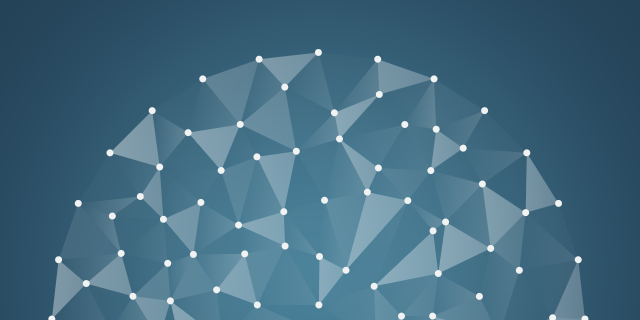
Write a Shadertoy shader that draws this background.

```glsl
// A dome of translucent facets and white nodes over a soft blue glow.
// Nodes sit on concentric rings rippled by cosines; neighbouring rings
// are zipped into triangles, each with its own veil of light.
#define RINGS 6
#define CENTER vec2(0.995, 0.003)
#define NODE_RADIUS 0.0108
#define FACET_WAVE 2.37
#define BRIGHT_VEIL 0.42
#define SOFT_VEIL 0.20
#define GLOW_COLOR vec3(0.285, 0.500, 0.595)
#define NIGHT_COLOR vec3(0.140, 0.260, 0.345)
#define VEIL_COLOR vec3(0.860, 0.900, 0.920)
#define NODE_COLOR vec3(0.945, 0.950, 0.950)

// Per ring, in degrees from vertical: start, step, swing, swing frequency
const vec4 SPREAD[RINGS] = vec4[RINGS](
    vec4(-90.0, 12.857, 0.0, 0.0), vec4(-85.3, 10.75, 4.0, 0.74),
    vec4(-86.5, 13.75, 3.5, 0.52), vec4(-78.0, 19.0, -5.0, 0.75),
    vec4(-77.0, 27.0, 3.0, 1.05),  vec4(-85.0, 95.0, 8.0, 3.1416));

// Per ring: radius, ripple, ripple frequency, phase of the bright facets
const vec4 SHAPE[RINGS] = vec4[RINGS](
    vec4(0.833, 0.0, 0.0, -0.7),   vec4(0.690, 0.044, 2.73, -0.3),
    vec4(0.542, 0.042, 2.827, 1.5), vec4(0.409, 0.057, 1.0, 1.5),
    vec4(0.253, 0.078, 0.8, -0.8), vec4(0.120, 0.076, 3.1416, 0.0));

float hash(vec2 q) {
    return fract(sin(dot(q, vec2(127.1, 311.7))) * 4375.85);
}

vec2 node(int ring, int index) {
    vec4 a = SPREAD[ring], s = SHAPE[ring];
    float i = float(index);
    float angle = radians(a.x + a.y * i + a.z * cos(a.w * i));
    float radius = s.x + s.y * cos(s.z * i);
    return CENTER + radius * vec2(sin(angle), cos(angle));
}

// First index whose node has passed below the horizon
int lastIndex(int ring) {
    return int(ceil((97.0 - SPREAD[ring].x) / SPREAD[ring].y));
}

float cross2(vec2 a, vec2 b) { return a.x * b.y - a.y * b.x; }

float edgeDistance(vec2 p, vec2 a, vec2 b) {
    vec2 e = b - a;
    return cross2(p - a, e) / max(length(e), 1e-4);
}

float triangleDistance(vec2 p, vec2 a, vec2 b, vec2 c) {
    float side = cross2(b - a, c - a) < 0.0 ? -1.0 : 1.0;
    return max(side * edgeDistance(p, a, b),
           max(side * edgeDistance(p, b, c), side * edgeDistance(p, c, a)));
}

// Strength of the veil; facets based on the outer ring carry the wave
float facetVeil(int ring, int i, int j, bool outward) {
    float noise = hash(vec2(float(i + 3 * ring), float(j) + 0.37));
    if (!outward) return SOFT_VEIL * noise;
    float wave = cos(FACET_WAVE * float(i) + SHAPE[ring].w);
    float lit = smoothstep(-0.4, 0.65, wave);
    return mix(0.03, BRIGHT_VEIL, lit) * mix(0.85, 1.1, noise);
}

void mainImage(out vec4 fragColor, in vec2 fragCoord) {
    vec2 p = fragCoord / iResolution.y;
    float pixel = 1.0 / iResolution.y;

    // Background glow
    float fade = smoothstep(0.0, 1.35, distance(p, vec2(1.0, 0.15)));
    vec3 color = mix(GLOW_COLOR, NIGHT_COLOR, fade);

    // Zip each pair of rings, always taking the shorter diagonal
    float veil = 0.0, nodeDistance = 10.0;
    for (int ring = 0; ring < RINGS - 1; ring++) {
        int i = -1, j = -1;
        int endI = lastIndex(ring), endJ = lastIndex(ring + 1);
        vec2 a = node(ring, i), b = node(ring + 1, j);
        vec2 nextA = node(ring, i + 1), nextB = node(ring + 1, j + 1);
        for (int k = 0; k < 48; k++) {
            if (i >= endI && j >= endJ) break;
            bool outward = j >= endJ ||
                (i < endI && distance(nextA, b) < distance(a, nextB));
            vec2 c = outward ? nextA : nextB;
            float d = triangleDistance(p, a, b, c);
            float cover = clamp(0.5 - d / pixel, 0.0, 1.0);
            if (cover > 0.0) {
                float left = min(a.x, min(b.x, c.x));
                float right = max(a.x, max(b.x, c.x));
                float t = clamp((p.x - left) / max(right - left, 1e-4), 0.0, 1.0);
                float grade = outward ? mix(1.08, 0.86, t) : mix(0.2, 1.3, t);
                veil += cover * grade * facetVeil(ring, i, j, outward);
            }
            nodeDistance = min(nodeDistance, min(distance(p, a), distance(p, b)));
            if (outward) { a = nextA; i++; nextA = node(ring, i + 1); }
            else { b = nextB; j++; nextB = node(ring + 1, j + 1); }
        }
    }
    color = mix(color, VEIL_COLOR, min(veil, 0.5));

    // Nodes on top
    float dotCover = clamp(0.5 - (nodeDistance - NODE_RADIUS) / pixel, 0.0, 1.0);
    fragColor = vec4(mix(color, NODE_COLOR, dotCover), 1.0);
}
```
